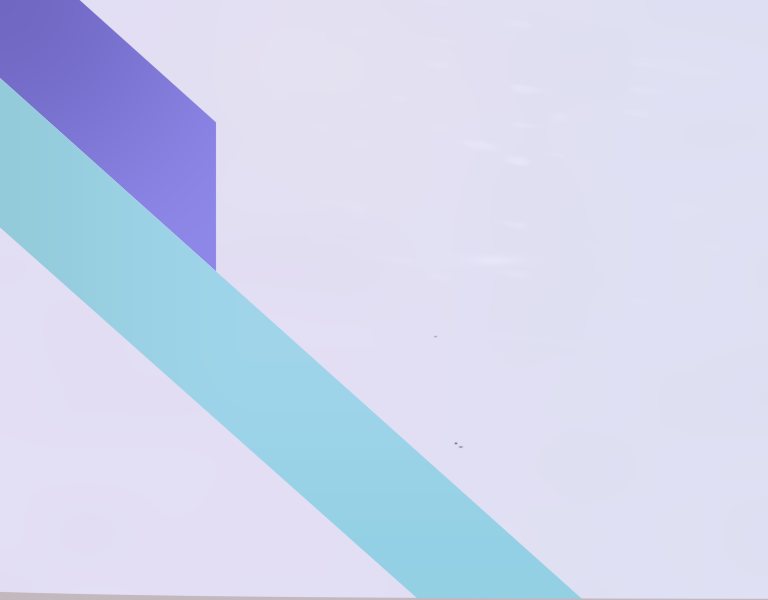
A WebGL 1 fragment shader for this background:

```glsl
precision highp float;
// Pale lilac wall crossed by a diagonal aqua band, with a violet panel
// above it. Shapes are smoothed half planes; soft colour ramps, faint
// noise streaks and a few tiny specks give the wall its painted surface.

uniform vec2 u_resolution;

const float ASPECT = 1.28;
const vec3 LILAC = vec3(0.888, 0.870, 0.955);
const vec3 COOL_WHITE = vec3(0.872, 0.878, 0.950);
const vec3 WARM_WHITE = vec3(0.890, 0.882, 0.940);
const vec3 AQUA = vec3(0.622, 0.832, 0.915);
const vec3 AQUA_GREEN = vec3(0.575, 0.795, 0.855);
const vec3 AQUA_DEEP = vec3(0.575, 0.815, 0.895);
const vec3 VIOLET = vec3(0.555, 0.530, 0.910);
const vec3 VIOLET_DARK = vec3(0.440, 0.405, 0.765);
const vec3 SKIRTING = vec3(0.765, 0.720, 0.745);
const vec3 SPECK = vec3(0.30, 0.29, 0.36);

float hash(vec2 p) {
  vec3 q = fract(vec3(p.xyx) * 0.1031);
  q += dot(q, q.yzx + 33.33);
  return fract((q.x + q.y) * q.z);
}

float noise(vec2 p) {
  vec2 cell = floor(p);
  vec2 f = fract(p);
  f = f * f * (3.0 - 2.0 * f);
  float low = mix(hash(cell), hash(cell + vec2(1.0, 0.0)), f.x);
  float high = mix(hash(cell + vec2(0.0, 1.0)), hash(cell + 1.0), f.x);
  return mix(low, high, f.y);
}

// Coverage of the region with negative signed distance.
float fill(float dist, float pixel) {
  return 1.0 - smoothstep(-0.7 * pixel, 0.7 * pixel, dist);
}

// Signed distance to a line falling to the right, positive above it.
float aboveLine(vec2 p, float startHeight, float slope) {
  return (p.y - startHeight + slope * p.x) / sqrt(1.0 + slope * slope);
}

// Soft round glow, 1 at its centre.
float glow(vec2 p, vec2 centre, vec2 size) {
  vec2 d = (p - centre) / size;
  return exp(-dot(d, d));
}

vec3 wall(vec2 p) {
  vec3 color = mix(LILAC, COOL_WHITE, smoothstep(0.45, 1.2, p.x));
  color = mix(color, WARM_WHITE, 0.8 * glow(p, vec2(0.58, 0.85), vec2(0.28, 0.25)));
  color += 0.008 * (noise(p * vec2(7.0, 9.0)) - 0.5);
  // Pale brushed streaks, gathered in the upper right.
  vec2 brush = vec2(p.x, p.y + 0.12 * p.x);
  float streak = smoothstep(0.78, 0.98, noise(brush * vec2(15.0, 48.0)));
  float area = glow(p, vec2(0.85, 0.75), vec2(0.26, 0.24));
  color += 0.022 * streak * area;
  return color + 0.025 * glow(p, vec2(0.825, 0.566), vec2(0.045, 0.008));
}

vec3 aquaPaint(vec2 p) {
  vec3 color = mix(AQUA_GREEN, AQUA, smoothstep(-0.05, 0.42, p.x));
  return mix(color, AQUA_DEEP, smoothstep(0.42, 0.0, p.y));
}

vec3 violetPaint(vec2 p) {
  float shade = smoothstep(0.0, 0.55, length(p - vec2(0.0, 1.0)));
  return mix(VIOLET_DARK, VIOLET, shade);
}

void main() {
  vec2 p = gl_FragCoord.xy / u_resolution * vec2(ASPECT, 1.0);
  float pixel = 1.0 / u_resolution.y;
  vec3 color = wall(p);

  // Specks on the wall.
  color = mix(color, SPECK, 0.85 * glow(p, vec2(0.760, 0.261), vec2(0.002, 0.0016)));
  color = mix(color, SPECK, 0.65 * glow(p, vec2(0.768, 0.255), vec2(0.003, 0.0014)));
  color = mix(color, SPECK, 0.40 * glow(p, vec2(0.726, 0.439), vec2(0.0025, 0.0014)));

  // Violet panel, then the aqua band along its lower edge.
  float bandTop = aboveLine(p, 0.870, 0.895);
  float bandBottom = aboveLine(p, 0.621, 0.889);
  float panelTop = aboveLine(p, 1.119, 0.897);
  float panel = max(max(panelTop, -bandTop), p.x - 0.360);
  color = mix(color, violetPaint(p), fill(panel, pixel));
  color = mix(color, aquaPaint(p), fill(max(bandTop, -bandBottom), pixel));

  // Thin skirting that tapers off along the floor.
  float skirtingTop = 0.0015 + 0.012 * exp(-2.5 * p.x);
  color = mix(color, SKIRTING, fill(p.y - skirtingTop, pixel));

  gl_FragColor = vec4(color, 1.0);
}
```
